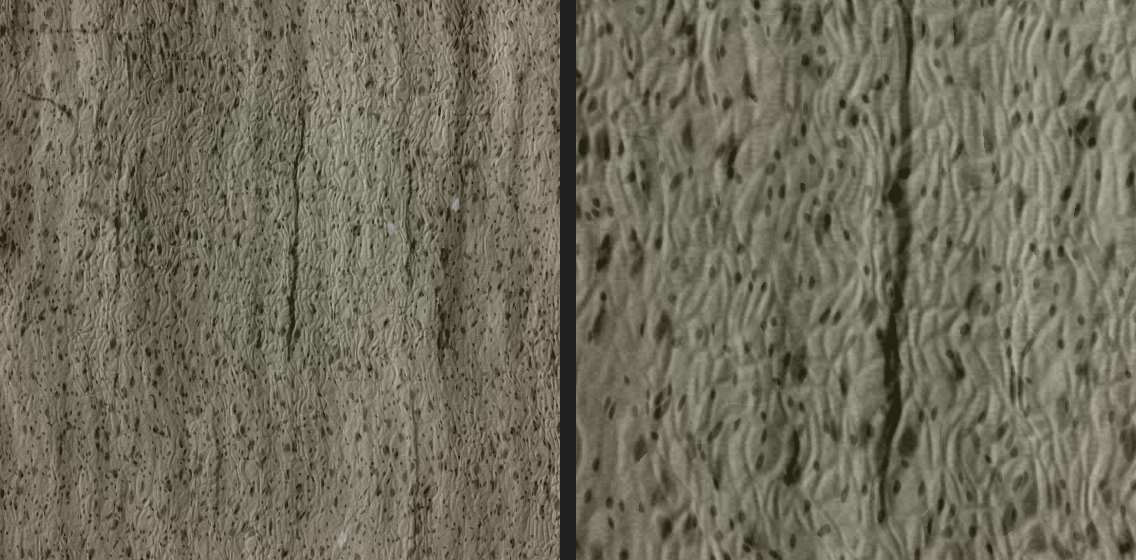
Left: the whole. Right: its middle third, enlarged.
Write a three.js fragment shader that draws this texture.

```glsl
// Weathered grey-brown stone with upright flaky grain, pits, cracks and a mossy centre.
varying vec2 vUv;

float hash(vec2 p) {
  return fract(sin(dot(p, vec2(127.1, 311.7))) * 43758.55);
}

float noise(vec2 p) {
  vec2 i = floor(p), f = fract(p);
  f = f * f * (3.0 - 2.0 * f);
  return mix(mix(hash(i), hash(i + vec2(1.0, 0.0)), f.x),
             mix(hash(i + vec2(0.0, 1.0)), hash(i + 1.0), f.x), f.y);
}

// Cellular noise: nearest distance, second distance, random id of the cell
vec3 cells(vec2 p) {
  vec2 base = floor(p);
  vec3 res = vec3(9.0, 9.0, 0.0);
  for (int y = -1; y <= 1; y++) {
    for (int x = -1; x <= 1; x++) {
      vec2 c = base + vec2(float(x), float(y));
      float d = length(c + 0.1 + 0.8 * vec2(hash(c), hash(c + 47.3)) - p);
      if (d < res.x) res = vec3(d, res.x, hash(c + 91.7));
      else res.y = min(res.y, d);
    }
  }
  return res;
}

float band(float x, float centre, float width) {
  float d = (x - centre) / width;
  return exp(-d * d);
}

// Slow sideways drift of the grain
float sway(float y) {
  return 0.008 * sin(y * 8.0 + 4.2) + 0.004 * sin(y * 19.0 + 1.0);
}

float cornerMask(vec2 p) {
  return 1.0 - smoothstep(0.15, 0.42, length((p - vec2(0.04, 0.85)) * vec2(1.2, 0.9)));
}

// Relief of flakes, granules and broad folds
float height(vec2 p) {
  vec2 q = p + vec2(sway(p.y), 0.0);
  q += vec2(0.016, 0.03) * (vec2(noise(p * vec2(48.0, 30.0)), noise(p * vec2(40.0, 26.0) + 31.0)) - 0.5);
  float rough = smoothstep(0.25, 0.75, noise(q * vec2(11.0, 5.0) + 3.0));
  float broken = smoothstep(0.2, 0.7, noise(q * vec2(55.0, 18.0) + 8.0));
  vec3 flake = cells(q * vec2(46.0, 17.0));
  vec3 chip = cells(q * vec2(98.0, 44.0) + 5.0);
  float h = 0.24 * broken * smoothstep(0.0, 0.4, flake.y - flake.x) + 0.12 * flake.z;
  h += mix(0.1, 0.26, rough) * smoothstep(0.0, 0.55, chip.y - chip.x);
  h += 0.6 * noise(q * vec2(40.0, 9.0)) + 0.24 * noise(q * vec2(130.0, 58.0));
  h += 0.13 * noise(p * vec2(250.0, 170.0));
  return h + 1.8 * cornerMask(p) * noise(p * vec2(17.0, 12.0) + 6.0);
}

// Upright crack that fades outside a span and breaks up along its length
float crack(vec2 p, float x, float low, float high) {
  float wander = sway(p.y) * 1.3 + 0.008 * (noise(vec2(x * 90.0, p.y * 38.0)) - 0.5);
  float width = 0.0055 * noise(vec2(p.y * 24.0, x * 70.0));
  float line = 1.0 - smoothstep(width * 0.4, width + 0.002, abs(p.x + wander - x));
  float span = smoothstep(low, low + 0.06, p.y) * (1.0 - smoothstep(high - 0.06, high, p.y));
  return line * span * smoothstep(0.2, 0.55, noise(vec2(x * 50.0, p.y * 15.0)));
}

void main() {
  vec2 p = vUv;
  vec2 q = p + vec2(sway(p.y), 0.0);

  // Light raking in from the upper left
  vec2 toLight = vec2(0.0014, -0.0007);
  float tone = 0.52 * (height(p + toLight) - height(p - toLight));
  tone = 0.25 * tone / (0.25 + 0.45 * abs(tone));

  // Vertical streaks and broad folds
  tone += 0.11 * (noise(q * vec2(28.0, 2.2)) - 0.5) + 0.11 * (noise(q * vec2(75.0, 9.0)) - 0.5);
  tone += 0.08 * (noise(p * vec2(6.0, 5.0) + 2.0) - 0.5);
  tone += 0.06 * band(q.x, 0.772, 0.018) - 0.11 * band(q.x, 0.815, 0.018) * (0.55 + 0.45 * p.y);
  tone += 0.05 * band(q.x, 0.89, 0.015) - 0.05 * band(q.x, 0.927, 0.013);
  tone += 0.04 * band(q.x, 0.64, 0.08) - 0.06 * band(q.x, 0.53, 0.016);
  tone += 0.05 * (hash(floor(p * 512.0)) - 0.5);

  // Pits: small upright slits in scattered cells
  vec2 ragged = q + 0.008 * (noise(p * vec2(95.0, 60.0)) - 0.5);
  for (int i = 0; i < 2; i++) {
    float k = float(i);
    vec3 pit = cells(ragged * mix(vec2(64.0, 28.0), vec2(125.0, 70.0), k) + k * 17.0);
    tone -= 0.19 * step(0.68, pit.z) * (1.0 - smoothstep(0.12, 0.38, pit.x));
  }

  // Long cracks, and a broken net of them in the upper left
  float cracks = crack(p, 0.532, 0.34, 0.82) + 0.7 * crack(p, 0.735, -0.1, 0.8)
               + 0.8 * crack(p, 0.215, 0.45, 0.98) + 0.7 * crack(p, 0.8, 0.3, 0.7)
               + 0.6 * crack(p, 0.38, 0.05, 0.6);
  float net = abs(noise(p * vec2(13.0, 9.0) + 0.06 * noise(p * 60.0) + 12.0) - 0.5);
  cracks += 0.8 * cornerMask(p) * (1.0 - smoothstep(0.005, 0.05, net)) * noise(p * 30.0 + 4.0);
  tone -= 0.26 * min(cracks, 1.0);

  // Mossy tint over the middle
  float moss = exp(-dot((p - vec2(0.49, 0.54)) * vec2(2.8, 2.6), (p - vec2(0.49, 0.54)) * vec2(2.8, 2.6)));
  moss *= 0.6 + 0.8 * noise(p * vec2(9.0, 5.0) + 20.0);
  vec3 stone = mix(vec3(0.475, 0.442, 0.385), vec3(0.455, 0.462, 0.378), min(moss, 1.0));
  vec3 colour = stone + clamp(tone, -0.32, 0.27);

  // Rare pale mineral flecks
  vec3 fleck = cells(ragged * vec2(17.0, 9.0) + 40.0);
  float pale = step(0.955, fleck.z) * (1.0 - smoothstep(0.07, 0.15, fleck.x));
  colour = mix(colour, vec3(0.69, 0.68, 0.68) + 0.5 * tone, 0.75 * pale);

  gl_FragColor = vec4(clamp(colour, 0.0, 1.0), 1.0);
}
```
